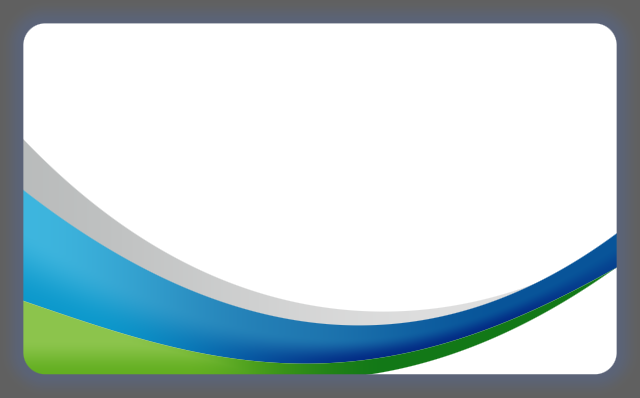
Write a Shadertoy shader that draws this background.

```glsl
// Draws a rounded white card with sweeping grey, blue and green ribbons on a dark backdrop.

const vec3 BACKDROP     = vec3(0.378, 0.378, 0.378);
const vec3 GLOW         = vec3(0.355, 0.390, 0.470);
const vec3 PAPER        = vec3(1.0);
const vec3 SILVER_DARK  = vec3(0.72, 0.73, 0.73);
const vec3 SILVER_LIGHT = vec3(0.87, 0.87, 0.87);
const vec3 SKY          = vec3(0.24, 0.71, 0.87);
const vec3 OCEAN        = vec3(0.13, 0.48, 0.70);
const vec3 NAVY         = vec3(0.03, 0.33, 0.60);
const vec3 TEAL_SHADE   = vec3(0.05, 0.60, 0.80);
const vec3 NAVY_SHADE   = vec3(0.01, 0.17, 0.52);
const vec3 LIME         = vec3(0.55, 0.77, 0.30);
const vec3 LEAF         = vec3(0.36, 0.67, 0.10);
const vec3 FOREST       = vec3(0.07, 0.47, 0.09);

// Card placement, in units of the canvas width.
const vec2  CARD_CENTER = vec2(0.5, 0.3112);
const vec2  CARD_HALF   = vec2(0.4635, 0.2741);
const float CARD_RADIUS = 0.034;

float roundedBox(vec2 p, vec2 halfSize, float radius) {
    vec2 q = abs(p) - halfSize + radius;
    return length(max(q, 0.0)) + min(max(q.x, q.y), 0.0) - radius;
}

// Smooth coverage: 1 where d is positive, one pixel wide at the edge.
float cover(float d) {
    return clamp(0.5 + d / max(fwidth(d), 1e-5), 0.0, 1.0);
}

// Quartic through a first height and four more, evenly spaced over s in 0..1.
float sweep(float s, float first, vec4 h) {
    float u = 4.0 * s;
    vec4 d1 = h - vec4(first, h.xyz);
    vec3 d2 = d1.yzw - d1.xyz;
    vec2 d3 = d2.yz - d2.xy;
    float d4 = d3.y - d3.x;
    return first + u * (d1.x + (u - 1.0) / 2.0 * (d2.x
         + (u - 2.0) / 3.0 * (d3.x + (u - 3.0) / 4.0 * d4)));
}

vec3 silverColor(float s) {
    return mix(SILVER_DARK, SILVER_LIGHT, smoothstep(-0.1, 0.75, s));
}

// depth runs from 0 at the lower edge of the ribbon to 1 at the upper edge.
vec3 blueColor(float s, float depth) {
    vec3 body = mix(SKY, OCEAN, smoothstep(0.0, 0.48, s));
    body = mix(body, NAVY, smoothstep(0.4, 0.82, s));
    vec3 shade = mix(TEAL_SHADE, NAVY_SHADE, smoothstep(0.1, 0.6, s));
    float shadow = 1.0 - smoothstep(0.0, 0.65, depth);
    return mix(body, shade, shadow * (1.0 - 0.5 * smoothstep(0.8, 1.0, s)));
}

// rise is the height above the bottom of the card.
vec3 greenColor(float s, float rise) {
    float shadow = 1.0 - smoothstep(0.0, 0.055, rise);
    vec3 body = mix(LIME, LEAF, max(shadow * 0.85, smoothstep(0.15, 0.45, s)));
    return mix(body, FOREST, smoothstep(0.27, 0.62, s));
}

void mainImage(out vec4 fragColor, in vec2 fragCoord) {
    vec2 p = fragCoord / iResolution.x;
    vec2 local = p - CARD_CENTER;
    float s = local.x / (2.0 * CARD_HALF.x) + 0.5;
    float rise = local.y + CARD_HALF.y;

    // Edge heights of the ribbons.
    float silverTop = sweep(s, 0.4043, vec4(0.2224, 0.1426, 0.1486, 0.2402));
    float blueTop = sweep(s, 0.3249, vec4(0.1814, 0.1165, 0.1382, 0.2572));
    float blueBottom = sweep(s, 0.1517, vec4(0.0801, 0.0540, 0.0970, 0.2038));
    float run = max(p.x - 0.473, 0.0);
    float greenBottom = 0.0288 + 0.73 * run * run;

    // Ribbons layered on the paper.
    float depth = (p.y - blueBottom) / max(blueTop - blueBottom, 0.01);
    float aboveBlue = cover(p.y - blueBottom);
    vec3 card = mix(PAPER, silverColor(s), cover(silverTop - p.y) * aboveBlue);
    float green = cover(p.y - greenBottom) * cover(blueBottom - p.y);
    card = mix(card, blueColor(s, depth), cover(blueTop - p.y) * aboveBlue);
    card = mix(card, greenColor(s, rise), green);

    // Backdrop with a soft cool glow around the card.
    float edge = roundedBox(local, CARD_HALF, CARD_RADIUS);
    float glow = 1.0 - smoothstep(0.0, 0.036, edge);
    vec3 color = mix(BACKDROP, GLOW, glow);
    color = mix(color, card, cover(-edge));
    fragColor = vec4(color, 1.0);
}
```
